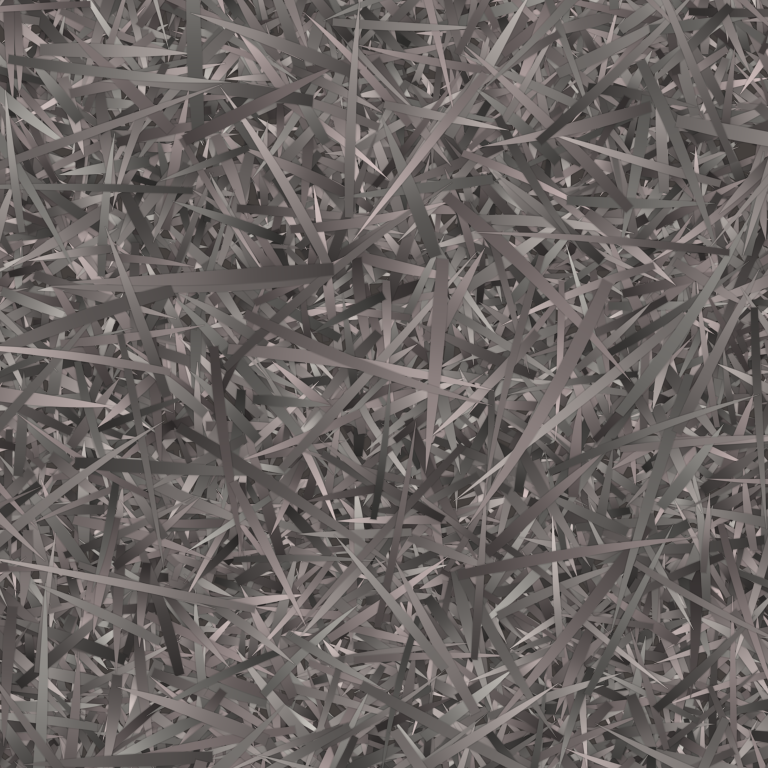
This texture is drawn by a Shadertoy shader. Its source:

```glsl
// Dense litter of dry, tapered grey grass blades lying in all directions.

const vec3 SOIL = vec3(0.27, 0.25, 0.24);
const vec3 ROSE_TINT = vec3(1.08, 0.98, 0.975);
const vec3 SAGE_TINT = vec3(1.01, 0.995, 0.965);
const float TAU = 6.2831853;

vec4 hash4(vec2 cell, float seed) {
    vec4 p = fract(vec4(cell.xyx, seed) * vec4(0.1031, 0.1030, 0.0973, 0.1099));
    p += dot(p, p.wzxy + 33.33);
    return fract((p.xxyz + p.yzzw) * p.zywx);
}

vec2 rotate(vec2 p, float angle) {
    float c = cos(angle), s = sin(angle);
    return vec2(c * p.x + s * p.y, c * p.y - s * p.x);
}

// Half width of a blade at t, from blunt root (0) to pointed tip (1).
float taper(float t, float halfWidth) {
    return halfWidth * (0.8 + 0.2 * smoothstep(0.0, 0.25, t)) * (1.0 - t * t * t);
}

// Approximate signed distance to a blade lying along x.
float bladeDistance(vec2 p, float t, float halfLength, float halfWidth) {
    return max(abs(p.y) - taper(t, halfWidth), abs(p.x) - halfLength);
}

// Dark root to pale tip; each blade has its own overall tone and tint.
vec3 bladeColor(float t, vec4 rnd, float contrast) {
    float root = mix(0.20, 0.42, rnd.x);
    float tip = root + mix(0.10, 0.32, rnd.y);
    float tone = mix(root, tip, smoothstep(-0.1, 0.95, t));
    tone = mix(0.41, tone, contrast);
    tone += 0.008 * sin(t * 15.0 + rnd.w * TAU);
    return tone * mix(SAGE_TINT, ROSE_TINT, rnd.z);
}

// Paints one blade per grid cell over the colour below.
vec3 paintLayer(vec3 below, vec2 uv, float cells, float width, float contrast, float seed) {
    vec2 p = rotate(uv, seed * 2.4) * cells + seed * 7.31;
    vec2 home = floor(p);
    float pixel = cells / iResolution.y;
    float shadowReach = 0.0025 * cells;
    vec3 color = below;
    for (int j = -1; j <= 1; j++) {
        for (int i = -1; i <= 1; i++) {
            vec2 cell = home + vec2(i, j);
            vec4 place = hash4(cell, seed);
            vec4 look = hash4(cell + 57.0, seed + 3.7);
            float halfLength = mix(0.45, 0.98, place.w);
            float halfWidth = width * cells * mix(0.65, 1.3, look.w);
            vec2 q = rotate(p - cell - place.xy, place.z * TAU);

            // Gentle bend along the blade
            float bend = (fract(look.w * 13.7) - 0.5) * 0.14;
            q.y += bend * (q.x * q.x - 0.3 * halfLength * halfLength);

            float t = clamp(0.5 + 0.5 * q.x / halfLength, 0.0, 1.0);
            float d = bladeDistance(q, t, halfLength, halfWidth);
            float shadow = 1.0 - smoothstep(0.0, shadowReach, d);
            color *= 1.0 - 0.11 * shadow;
            float cover = 1.0 - smoothstep(-0.8 * pixel, 0.8 * pixel, d);
            color = mix(color, bladeColor(t, look, contrast), cover);
        }
    }
    return color;
}

void mainImage(out vec4 fragColor, in vec2 fragCoord) {
    vec2 uv = fragCoord / iResolution.y;
    vec3 color = SOIL;

    // Short fragments at the bottom
    for (int n = 0; n < 13; n++)
        color = paintLayer(color, uv, 15.0, 0.0057, 1.25, float(n) + 1.0);

    // Medium blades
    for (int n = 0; n < 7; n++)
        color = paintLayer(color, uv, 9.0, 0.0064, 1.15, float(n) + 21.0);

    // Long blades on top
    for (int n = 0; n < 3; n++)
        color = paintLayer(color, uv, 5.0, 0.0076, 1.0, float(n) + 41.0);

    fragColor = vec4(color, 1.0);
}
```
